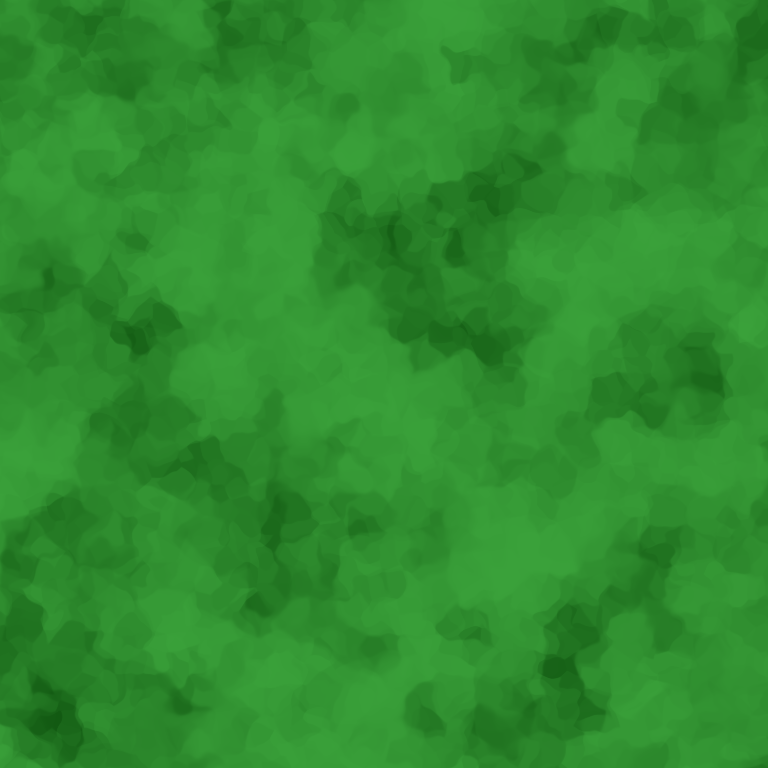
Give the GLSL for this texture, as a three.js fragment shader.

```glsl
// Mottled green foliage-like paint: cloudy tones broken into soft, overlapping rounded patches.
varying vec2 vUv;

#define DARK_GREEN vec3(0.065, 0.340, 0.065)
#define LIGHT_GREEN vec3(0.235, 0.645, 0.235)
#define CLOUD_SCALE 3.8     // large clouds across the canvas
#define CLOUD_GAIN 0.78     // strength of each finer octave
#define PATCH_SCALE 19.0    // largest patches across the canvas
#define PATCH_VARIETY 0.75  // tone range of single patches
#define EDGE_SOFT 13.0      // sharpness of the softest patch edges
#define EDGE_CRISP 46.0     // sharpness of the crispest patch edges
#define WARP 0.014          // wobble of the patch outlines
#define TONE_MEAN 0.735
#define CONTRAST 0.50
#define SKEW 0.28           // compresses lights, stretches darks

vec2 hash2(vec2 p) {
  vec3 q = fract(p.xyx * vec3(0.1031, 0.1030, 0.0973));
  q += dot(q, q.yzx + 33.33);
  return fract((q.xx + q.yz) * q.zy);
}

vec2 gradientAt(vec2 cell) {
  float angle = 6.28318 * hash2(cell + 71.0).x;
  return vec2(cos(angle), sin(angle));
}

float gradientNoise(vec2 p) {
  vec2 i = floor(p), f = fract(p);
  vec2 u = f * f * f * (f * (f * 6.0 - 15.0) + 10.0);
  vec2 e = vec2(1.0, 0.0);
  float bottom = mix(dot(gradientAt(i), f), dot(gradientAt(i + e), f - e), u.x);
  float top = mix(dot(gradientAt(i + e.yx), f - e.yx), dot(gradientAt(i + 1.0), f - 1.0), u.x);
  return mix(bottom, top, u.y);
}

// Sum of four octaves, turned between octaves to hide the lattice
float clouds(vec2 uv) {
  vec2 p = uv * CLOUD_SCALE + 19.0;
  float sum = 0.0, amplitude = 1.0;
  for (int i = 0; i < 4; i++) {
    sum += amplitude * gradientNoise(p);
    amplitude *= CLOUD_GAIN;
    p = mat2(1.6, 1.2, -1.2, 1.6) * p + 37.0;
  }
  return sum;
}

// Soft Voronoi: each patch takes the cloud tone at its centre plus its own offset
float patches(vec2 uv, float scale, float seed, float sharpness) {
  vec2 p = uv * scale + seed;
  vec2 home = floor(p);
  float tone = 0.0, total = 0.0;
  for (int y = -1; y <= 1; y++) {
    for (int x = -1; x <= 1; x++) {
      vec2 cell = home + vec2(float(x), float(y));
      vec2 centre = cell + hash2(cell + seed);
      float weight = exp(-sharpness * distance(p, centre));
      float ownTone = PATCH_VARIETY * (hash2(cell + seed + 207.0).x - 0.5);
      tone += weight * (clouds((centre - seed) / scale) + ownTone);
      total += weight;
    }
  }
  return tone / total;
}

void main() {
  // Bend the outlines so patches are rounded and irregular
  vec2 wobble = vec2(gradientNoise(vUv * 23.0 + 5.0), gradientNoise(vUv * 23.0 + 57.0));
  wobble += 0.5 * vec2(gradientNoise(vUv * 51.0 + 11.0), gradientNoise(vUv * 51.0 + 83.0));
  vec2 uv = vUv + WARP * wobble;

  // Edges vary from blurred to crisp across the canvas
  float crispness = smoothstep(-0.4, 0.4, gradientNoise(vUv * 9.0 + 130.0));
  float sharpness = mix(EDGE_SOFT, EDGE_CRISP, crispness);

  // Overlay translucent layers of ever smaller patches
  float tone = 0.0, total = 0.0, scale = PATCH_SCALE, weight = 1.0;
  for (int i = 0; i < 3; i++) {
    tone += weight * patches(uv, scale, 13.0 + 41.0 * float(i), sharpness);
    total += weight;
    scale *= 1.45;
    weight *= 0.85;
  }
  tone /= total;

  float level = TONE_MEAN + CONTRAST * tone - SKEW * tone * tone;
  gl_FragColor = vec4(mix(DARK_GREEN, LIGHT_GREEN, clamp(level, 0.0, 1.0)), 1.0);
}
```
